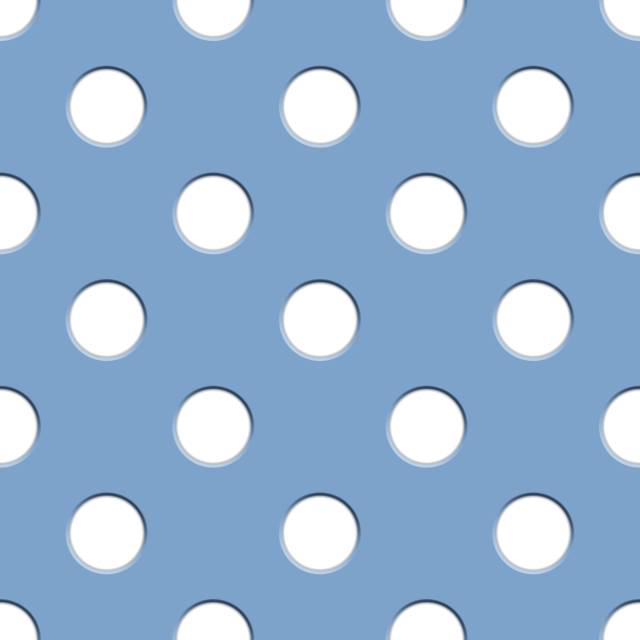
Reproduce this pattern procedurally as a WebGL 2 fragment shader.

```glsl
#version 300 es
precision highp float;

uniform vec2 u_resolution;
out vec4 fragColor;

// Layout: whole repeats per side, lengths in units of one repeat
const float REPEATS = 3.0;
const float HOLE_RADIUS = 0.192;
const float RIM_INNER = 0.183;
const float SHADOW_START = 0.171;
const float FLOOR_RADIUS = 0.162;

// Bevel lighting
const vec2 LIT_SIDE = vec2(-0.42, -0.91);
const float LIT_STRENGTH = 0.85;
const float DARK_STRENGTH = 0.95;

// Colours
const vec3 SHEET_BLUE = vec3(0.495, 0.640, 0.796);
const vec3 RIM_LIGHT = vec3(0.78, 0.85, 0.92);
const vec3 RIM_DARK = vec3(0.14, 0.22, 0.31);
const vec3 INNER_GREY = vec3(0.70, 0.70, 0.71);
const vec3 FLOOR_WHITE = vec3(1.0);

// Offset from the nearest dot of a staggered lattice
vec2 nearestDot(vec2 p) {
    vec2 centred = fract(p) - 0.5;
    vec2 cornered = fract(p + 0.5) - 0.5;
    return dot(centred, centred) < dot(cornered, cornered) ? centred : cornered;
}

// Bevelled wall, bright on the lit side and dark on the other
vec3 rimColour(vec2 offset, float radius) {
    float facing = dot(offset / max(radius, 1e-4), normalize(LIT_SIDE));
    float depth = 1.0 - smoothstep(RIM_INNER, HOLE_RADIUS, radius);
    float light = LIT_STRENGTH * smoothstep(-0.15, 1.0, facing);
    float dark = DARK_STRENGTH * smoothstep(-0.1, 0.95, -facing);
    vec3 colour = mix(SHEET_BLUE, RIM_LIGHT, light);
    return mix(colour, RIM_DARK, dark * mix(0.6, 1.0, depth));
}

void main() {
    vec2 uv = gl_FragCoord.xy / u_resolution;
    vec2 offset = nearestDot(uv * REPEATS);
    float radius = length(offset);
    float pixel = REPEATS / min(u_resolution.x, u_resolution.y);

    // Wall fades through a soft grey shadow into the white floor
    vec3 hole = rimColour(offset, radius);
    hole = mix(INNER_GREY, hole, smoothstep(SHADOW_START, RIM_INNER, radius));
    hole = mix(FLOOR_WHITE, hole, smoothstep(FLOOR_RADIUS, RIM_INNER - 0.005, radius));

    // Smooth cut edge
    float outside = smoothstep(-0.75 * pixel, 0.75 * pixel, radius - HOLE_RADIUS);
    fragColor = vec4(mix(hole, SHEET_BLUE, outside), 1.0);
}
```
